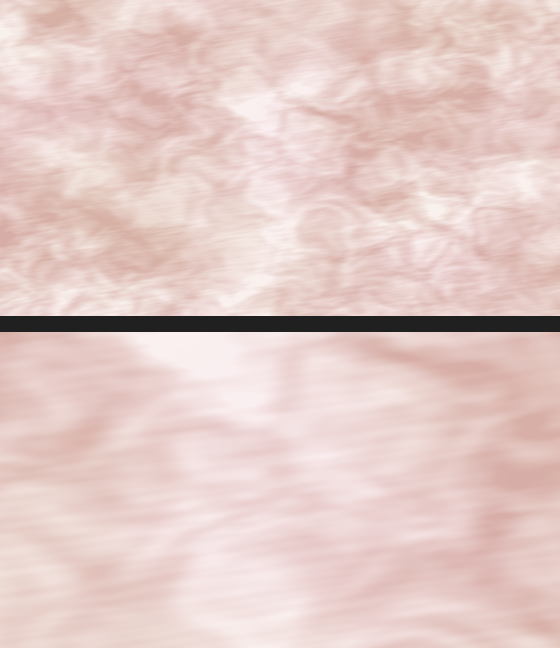
Top, the full canvas; bottom, a detail of the centre.
This texture is drawn by a WebGL 1 fragment shader. Its source:

```glsl
precision highp float;
// Rose quartz: soft, mottled pink stone with pale patches and fine brushed grain.
// Warped fractal gradient noise is smeared along a shallow rising direction,
// then its tone is mapped to a pink ramp with slow shifts from rose to cream.

uniform vec2 u_resolution;

const int OCTAVES = 5;
const int SMEAR_TAPS = 9;
const float GRAIN_ANGLE = 0.14;
const float SMEAR_LENGTH = 0.032;

const vec3 MEAN_PINK = vec3(0.909, 0.809, 0.789);
const vec3 TONE_STEP = vec3(0.024, 0.046, 0.050);
const vec3 CREAM_SHIFT = vec3(-0.002, 0.005, -0.006);

mat2 rotation(float angle) {
  float c = cos(angle);
  float s = sin(angle);
  return mat2(c, s, -s, c);
}

float hash(vec2 p) {
  vec3 q = fract(p.xyx * 0.1031);
  q += dot(q, q.yzx + 33.33);
  return fract((q.x + q.y) * q.z);
}

// Contribution of one lattice corner with a random unit gradient
float corner(vec2 cell, vec2 offset) {
  float angle = 6.28318 * hash(cell);
  return dot(vec2(cos(angle), sin(angle)), offset);
}

float gradientNoise(vec2 p) {
  vec2 i = floor(p);
  vec2 f = p - i;
  vec2 w = f * f * f * (f * (f * 6.0 - 15.0) + 10.0);
  vec2 e = vec2(1.0, 0.0);
  float low = mix(corner(i, f), corner(i + e.xy, f - e.xy), w.x);
  float high = mix(corner(i + e.yx, f - e.yx), corner(i + e.xx, f - e.xx), w.x);
  return mix(low, high, w.y);
}

float fbm(vec2 p, float gain) {
  mat2 turn = rotation(0.6);
  float sum = 0.0;
  float weight = 1.0;
  for (int i = 0; i < OCTAVES; i++) {
    sum += weight * gradientNoise(p);
    p = turn * p * 2.03 + vec2(17.3, 9.1);
    weight *= gain;
  }
  return sum;
}

// Mottled stone clouds, wider than tall, rough in some regions and calm in others
float clouds(vec2 p) {
  vec2 q = p * vec2(2.5, 3.6);
  vec2 warp = vec2(gradientNoise(q * 2.8 + 31.7), gradientNoise(q * 2.8 + 74.2));
  float roughness = 0.8 + 0.25 * gradientNoise(q * 0.6 + 93.5);
  return fbm(q + 0.22 * warp + 57.4, roughness);
}

// Average of the clouds along the grain, weighted toward the centre
float smearedClouds(vec2 p, vec2 direction) {
  float sum = 0.0;
  float total = 0.0;
  for (int i = 0; i < SMEAR_TAPS; i++) {
    float t = 2.0 * (float(i) + 0.5) / float(SMEAR_TAPS) - 1.0;
    float weight = 1.0 - 0.6 * t * t;
    sum += weight * clouds(p + direction * t * 0.5 * SMEAR_LENGTH);
    total += weight;
  }
  return sum / total;
}

// Thin brushed streaks; p.x runs along the grain
float streaks(vec2 p) {
  float fine = gradientNoise(p * vec2(10.0, 130.0) + 5.3);
  float broad = gradientNoise(p * vec2(8.0, 75.0) + 48.6);
  return fine + 0.5 * broad;
}

void main() {
  vec2 p = gl_FragCoord.xy / u_resolution.y;
  vec2 direction = vec2(cos(GRAIN_ANGLE), sin(GRAIN_ANGLE));
  vec2 grain = rotation(-GRAIN_ANGLE) * p;

  float tone = 3.4 * smearedClouds(p, direction) + 0.8 * streaks(grain);
  tone = clamp(tone, -2.7, 2.9);
  float cream = 2.6 * fbm(p * vec2(1.9, 2.8) + 63.8, 0.5);

  vec3 color = MEAN_PINK + TONE_STEP * tone + CREAM_SHIFT * clamp(cream, -1.5, 1.5);
  gl_FragColor = vec4(clamp(color, 0.0, 1.0), 1.0);
}
```
